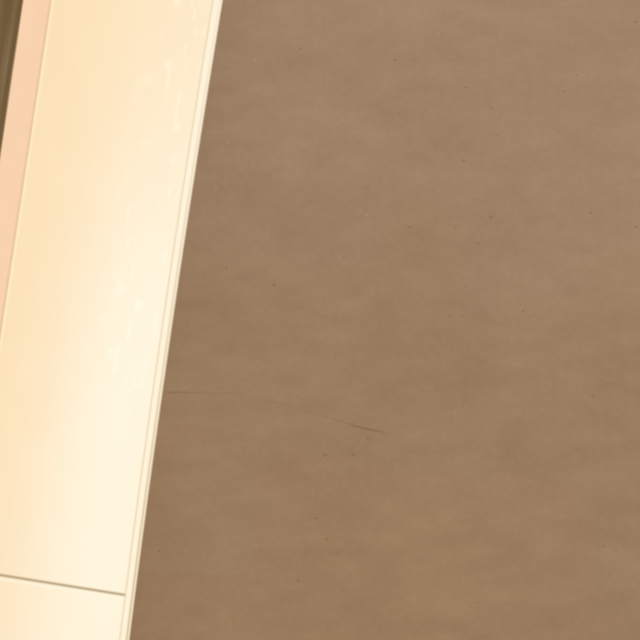
Write a Shadertoy shader that draws this texture.

```glsl
// Draws a mottled brown floor slab beside a glossy, slanting cream tile border.
#define SLAB_TOP vec3(0.625, 0.515, 0.412)
#define SLAB_LOW vec3(0.605, 0.485, 0.368)
#define CREAM_EDGE vec3(0.988, 0.885, 0.725)
#define CREAM_GLOW vec3(1.0, 0.952, 0.855)
#define PINK_STRIP vec3(0.975, 0.825, 0.685)
#define SHADOW vec3(0.47, 0.38, 0.26)
#define GROUT vec3(0.70, 0.61, 0.47)
#define LIP_WIDTH 0.015
#define MOTTLE 0.042
#define GRAIN 0.012
#define SPECK_CELLS 46.0
#define SOFTNESS 0.0026

float hash(vec2 p) {
    return fract(sin(dot(p, vec2(127.1, 311.7))) * 43758.5453);
}

float noise(vec2 p) {
    vec2 i = floor(p), f = fract(p);
    f = f * f * (3.0 - 2.0 * f);
    return mix(mix(hash(i), hash(i + vec2(1, 0)), f.x),
               mix(hash(i + vec2(0, 1)), hash(i + vec2(1, 1)), f.x), f.y);
}

float fbm(vec2 p) {
    float sum = 0.0, amp = 0.5;
    for (int i = 0; i < 5; i++) {
        sum += amp * noise(p);
        p = mat2(1.96, 0.4, -0.4, 1.96) * p + 7.3;
        amp *= 0.5;
    }
    return sum;
}

// Soft line of the given half width around distance zero
float line(float d, float w) {
    return exp(-d * d / (w * w));
}

// Faint scattered pits and pale flecks, one candidate per cell
float specks(vec2 p) {
    vec2 cell = floor(p * SPECK_CELLS);
    float pick = hash(cell + 3.7);
    vec2 centre = 0.25 + 0.5 * vec2(hash(cell + 11.0), hash(cell + 29.0));
    vec2 d = (fract(p * SPECK_CELLS) - centre) * vec2(0.8, 1.0);
    float size = 0.05 + 0.05 * hash(cell + 47.0);
    float strength = 0.25 + 0.75 * hash(cell + 61.0);
    return strength * line(length(d), size) * (step(0.96, pick) * 0.5 - step(pick, 0.035));
}

vec3 slab(vec2 p, float fromEdge) {
    vec3 col = mix(SLAB_LOW, SLAB_TOP, smoothstep(0.1, 1.0, p.y + 0.2 * (p.x - 0.6)));
    float cloud = fbm(p * vec2(6.0, 10.0)) - 0.48;
    float streak = fbm(p * vec2(20.0, 44.0) + 19.0) - 0.48;
    col += MOTTLE * (0.8 * cloud + 0.85 * streak) * vec3(1.0, 1.0, 0.9);
    col += GRAIN * (noise(p * 170.0) - 0.5);
    col += 0.008 * (noise(p * 6.0 + 40.0) - 0.5) * vec3(0.6, -0.3, -0.8);
    col += 0.075 * specks(p);
    col -= 0.022 * exp(-fromEdge * 14.0);

    // Hairline crack, mostly faded
    float crackY = 0.389 - 0.060 * smoothstep(0.34, 0.66, p.x) - 0.035 * (p.x - 0.26);
    crackY += 0.004 * (noise(p.xx * 30.0) - 0.5);
    float reach = smoothstep(0.25, 0.27, p.x) * (1.0 - smoothstep(0.56, 0.66, p.x));
    float strength = 0.2 + 0.4 * line(p.x - 0.28, 0.03) + 0.8 * line(p.x - 0.575, 0.025);
    col -= 0.075 * reach * strength * line(p.y - crackY, 0.0017);
    return col;
}

vec3 creamTile(vec2 p, float across, float joint) {
    // Warm left side, with a glossy reflection drifting toward the bottom
    float glow = smoothstep(-0.1, 1.0, across + 0.2 * (0.55 - p.y));
    glow *= 1.0 - 0.4 * smoothstep(0.5, 1.0, p.y);
    vec3 col = mix(CREAM_EDGE, CREAM_GLOW, glow);
    vec2 spot = (p - vec2(0.165 + 0.15 * (p.y - 0.4), 0.38)) / vec2(0.075, 0.34);
    col += 0.025 * exp(-dot(spot, spot)) * vec3(0.3, 0.8, 1.3);
    col += 0.012 * (fbm(p * vec2(26.0, 14.0)) - 0.48);

    // Broken vertical scratches in the gloss
    float scratch = noise(vec2((p.x - 0.14 * p.y) * 150.0, p.y * 40.0));
    float band = line(across - 0.78, 0.16) * smoothstep(0.3, 0.5, p.y);
    col += 0.035 * band * (smoothstep(0.65, 0.95, scratch) - 0.1) * vec3(0.4, 0.8, 1.2);

    // Cross joint with a pale bevel
    col = mix(col, vec3(1.0, 0.97, 0.88), 0.55 * line(joint + 0.0055, 0.003));
    return mix(col, GROUT, 0.8 * line(joint, 0.0024));
}

void mainImage(out vec4 fragColor, in vec2 fragCoord) {
    vec2 p = fragCoord / iResolution.xy;
    float aa = max(SOFTNESS, 1.0 / iResolution.x);

    // Signed horizontal distances from the slanting boundaries
    float slabX = 0.202 + 0.126 * p.y + 0.020 * p.y * p.y;
    float pinkX = 0.079 - 0.152 * (1.0 - p.y);
    float shadowX = 0.036 - 0.147 * (1.0 - p.y);
    float fromSlab = p.x - slabX;
    float fromPink = p.x - pinkX;
    float fromShadow = p.x - shadowX;
    float joint = p.y - (0.1016 - 0.16 * p.x);

    // Cream border and its raised lip
    float across = clamp(fromPink / (slabX - pinkX), 0.0, 1.0);
    vec3 col = creamTile(p, across, joint);
    float lip = smoothstep(-aa, aa, fromSlab + LIP_WIDTH);
    col = mix(col, vec3(1.0, 0.955, 0.86), lip);
    col = mix(col, vec3(0.90, 0.81, 0.65), 0.5 * line(fromSlab + LIP_WIDTH, 0.002));
    col = mix(col, vec3(0.80, 0.69, 0.52), 0.6 * line(fromSlab + 0.004, 0.0024) * (1.0 - 0.8 * p.y));

    // Pink strip and dark sliver at the far left
    vec3 pink = PINK_STRIP + 0.02 * (fbm(p * 30.0) - 0.48);
    col = mix(pink, col, smoothstep(-aa, aa, fromPink));
    col = mix(col, vec3(1.0, 0.94, 0.79), 0.6 * line(fromPink - 0.004, 0.0022));
    col = mix(col, vec3(0.86, 0.71, 0.53), 0.5 * line(fromPink, 0.002));
    vec3 sliver = SHADOW + 0.12 * (noise(vec2(fromShadow * 180.0, p.y * 9.0)) - 0.5);
    col = mix(sliver, col, smoothstep(-aa, aa, fromShadow));

    // Brown slab
    col = mix(col, slab(p, max(fromSlab, 0.0)), smoothstep(-aa, aa, fromSlab));
    fragColor = vec4(clamp(col, 0.0, 1.0), 1.0);
}
```
